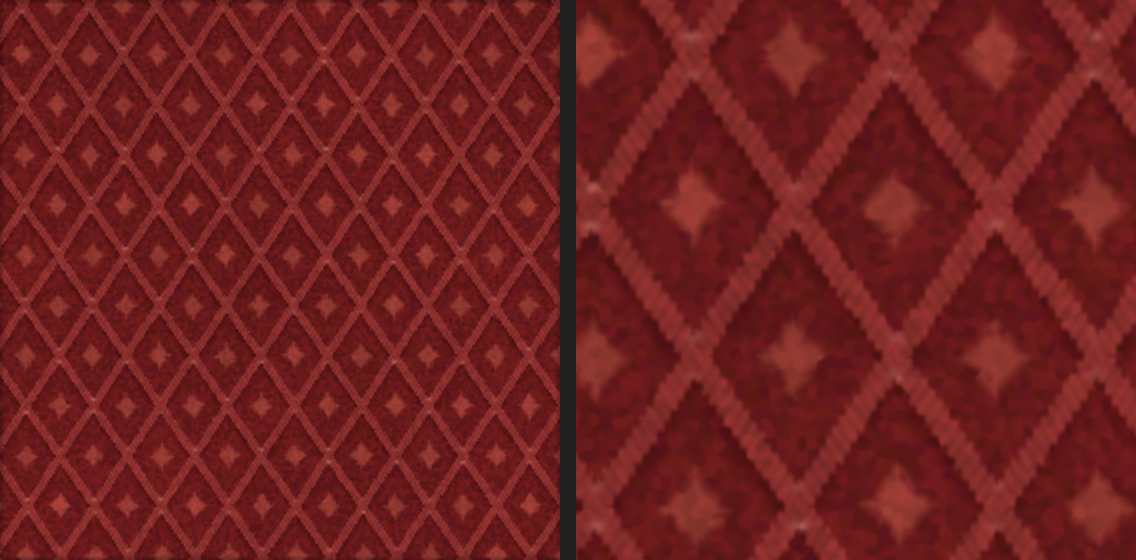
Left, the full canvas; right, a detail of the centre.
A Shadertoy shader for this texture:

```glsl
const vec2 PITCH = vec2(0.1198, 0.1790);      // full width and height of a diamond
const vec2 ANCHOR = vec2(0.521, 0.723);       // centre of one diamond
const float LEAN = 0.011;                     // sideways drift of the weave
const float CORD_HALF = 0.0072;               // half width of the raised cords
const float CORD_SOFT = 0.0026;
const float BEADS = 14.0;                     // twists per diamond side
const vec2 MOTIF_SIZE = vec2(0.021, 0.025);   // half size of the central tuft
const float SHADOW_REACH = 0.020;
const vec2 FLECK_SIZE = vec2(0.0052, 0.0036);
const float FLECK_OFFSET = 0.0115;
const float GRAIN_SCALE = 170.0;

const vec3 GROUND = vec3(0.405, 0.098, 0.103);
const vec3 SHADOW = vec3(0.325, 0.062, 0.070);
const vec3 CORD = vec3(0.540, 0.185, 0.175);
const vec3 TUFT = vec3(0.595, 0.235, 0.200);
const vec3 FLECK = vec3(0.720, 0.430, 0.390);

vec2 hash2(vec2 p) {
    vec3 q = fract(p.xyx * vec3(0.1031, 0.1030, 0.0973));
    q += dot(q, q.yzx + 33.33);
    return fract((q.xx + q.yz) * q.zy);
}

// Cellular noise: each scattered point spreads two random tones, in -1..1
vec2 cellGrain(vec2 p) {
    vec2 cell = floor(p);
    vec2 tone = vec2(0.0);
    float total = 0.0;
    for (int j = -1; j <= 1; j++) {
        for (int i = -1; i <= 1; i++) {
            vec2 id = cell + vec2(i, j);
            vec2 away = id + hash2(id) - p;
            float weight = exp(-5.0 * dot(away, away));
            tone += weight * hash2(id + 71.7);
            total += weight;
        }
    }
    return 2.0 * tone / total - 1.0;
}

// Layered sines: slow unevenness of the cloth
float slowWave(vec2 p) {
    return 0.5 * sin(7.0 * p.x + 4.0 * p.y)
         + 0.3 * sin(13.0 * p.y - 9.0 * p.x + 1.7)
         + 0.2 * sin(23.0 * p.x + 17.0 * p.y + 4.1);
}

// Diagonal lattice coordinates to canvas units
vec2 toCanvas(vec2 d) {
    return 0.5 * vec2(d.x + d.y, d.x - d.y) * PITCH;
}

void mainImage(out vec4 fragColor, in vec2 fragCoord) {
    vec2 uv = fragCoord / iResolution.xy;
    float pixel = 1.0 / iResolution.y;
    float soft = max(CORD_SOFT, pixel);
    vec2 grain = cellGrain(uv * GRAIN_SCALE);
    float wave = slowWave(uv);

    // Diagonal lattice: diamond centres lie on whole numbers
    vec2 p = uv - ANCHOR;
    p.x += LEAN * p.y;
    p += 0.0010 * vec2(slowWave(uv.yx * 4.0), slowWave(uv * 4.0 + 2.0));
    p /= PITCH;
    vec2 diag = vec2(p.x + p.y, p.x - p.y);
    vec2 cell = floor(diag + 0.5);
    vec2 local = diag - cell;
    vec2 node = fract(diag) - 0.5;
    vec2 nodeId = floor(diag);
    float toLength = 1.0 / length(1.0 / PITCH);
    vec2 variation = hash2(cell + 40.0);

    // Speckled ground, shaded below the two upper cords
    vec3 color = GROUND * (1.0 + 0.04 * (variation.x - 0.5));
    vec2 upper = vec2(0.5 - local.x, 0.5 + local.y) * toLength;
    vec2 shade = 1.0 - smoothstep(vec2(CORD_HALF), vec2(SHADOW_REACH), upper);
    float shadow = max(shade.x, 0.75 * shade.y);
    color = mix(color, SHADOW, shadow * mix(0.7, 0.95, uv.y));
    color *= 1.0 + 0.15 * grain.x;
    color += 0.022 * grain.y * vec3(0.3, -0.4, 0.8);

    // Ragged tuft in the middle of each diamond
    vec2 center = toCanvas(local) - 0.003 * (variation - 0.5);
    vec2 arms = pow(abs(center) / MOTIF_SIZE, vec2(0.9));
    float tuft = 1.0 - smoothstep(0.60, 1.20, arms.x + arms.y + 0.13 * grain.y);
    vec3 tuftColor = TUFT * (0.94 + 0.12 * variation.y + 0.08 * grain.x);
    color = mix(color, tuftColor, 0.92 * tuft);

    // Twisted cords along both diagonals
    vec2 lineDist = abs(node) * toLength;
    vec2 twist = sin(6.28318 * BEADS * diag.yx);
    vec2 edge = vec2(CORD_HALF) + 0.0007 * twist + 0.0008 * grain.x;
    vec2 cords = 1.0 - smoothstep(edge - soft, edge + soft, lineDist);
    float cord = max(cords.x, cords.y);
    float bead = cords.x > cords.y ? twist.x : twist.y;
    vec3 cordColor = CORD * (1.0 + 0.035 * bead + 0.09 * grain.x);
    cordColor += 0.012 * grain.y * vec3(0.2, -0.3, 0.7);
    color = mix(color, cordColor, 0.95 * cord);

    // Pale stitches above and below each crossing
    vec2 crossing = toCanvas(node);
    vec2 stitch = vec2(crossing.x, abs(crossing.y) - FLECK_OFFSET) / FLECK_SIZE;
    float side = crossing.y > 0.0 ? 5.0 : 19.0;
    float strength = 0.15 + 0.55 * hash2(nodeId + side + 60.0).x;
    float fleck = exp(-dot(stitch, stitch)) * strength * (0.85 + 0.4 * grain.x);
    color = mix(color, FLECK, clamp(fleck, 0.0, 1.0));

    // Slow light changes and a thin dark border
    color *= 1.0 + 0.03 * wave - 0.03 * (uv.y - 0.5);
    vec2 rim = min(uv, 1.0 - uv);
    color *= mix(0.78, 1.0, smoothstep(0.0, 0.010, min(rim.x, rim.y)));
    fragColor = vec4(color, 1.0);
}
```
